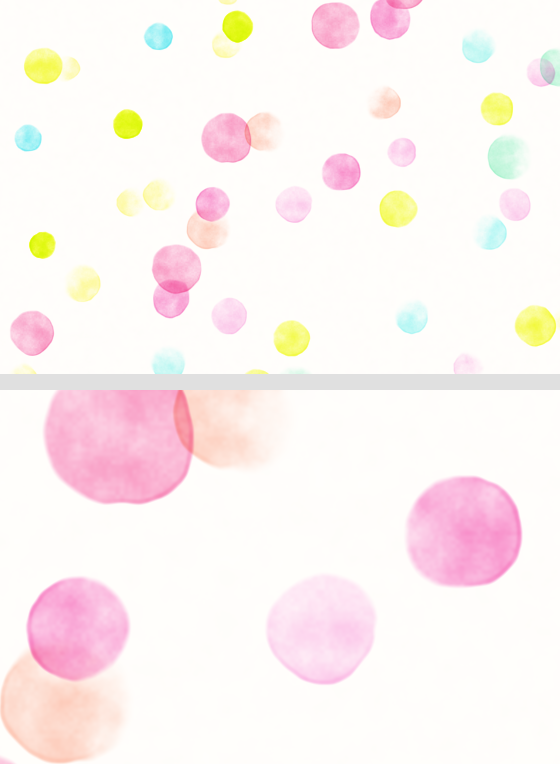
Top: the whole. Bottom: its middle third, enlarged.
This background is drawn by a WebGL 2 fragment shader. Its source:

```glsl
#version 300 es
precision highp float;
precision highp int;

uniform vec2 u_resolution;
out vec4 outColor;

const vec3 PAPER = vec3(1.0, 0.994, 0.984);
const float CELL = 0.25;

// Pigments: rgb is the transmitted colour, a is the radius in canvas heights
const vec4 BOLD[8] = vec4[8](
    vec4(0.97, 0.57, 0.75, 0.062),  // rose
    vec4(0.95, 0.985, 0.30, 0.049), // lemon
    vec4(0.45, 0.92, 0.96, 0.038),  // cyan
    vec4(0.97, 0.56, 0.80, 0.050),  // magenta
    vec4(0.985, 0.78, 0.93, 0.040), // lilac
    vec4(0.84, 0.97, 0.03, 0.039),  // lime
    vec4(0.985, 0.76, 0.92, 0.044), // lilac
    vec4(0.95, 0.98, 0.24, 0.048)   // lemon
);
const vec4 PALE[8] = vec4[8](
    vec4(0.99, 0.98, 0.64, 0.042),  // cream
    vec4(0.70, 0.97, 0.96, 0.043),  // ice
    vec4(0.985, 0.82, 0.94, 0.036), // lilac
    vec4(0.99, 0.98, 0.60, 0.045),  // cream
    vec4(0.70, 0.96, 0.84, 0.052),  // mint
    vec4(0.99, 0.98, 0.68, 0.030),  // cream
    vec4(0.99, 0.80, 0.74, 0.050),  // peach
    vec4(0.68, 0.97, 0.97, 0.044)   // ice
);

vec3 hash3(vec2 cell, float seed) {
    uvec3 v = uvec3(ivec3(vec3(cell, seed)) + 4096);
    v = v * 1664525u + 1013904223u;
    v.x += v.y * v.z; v.y += v.z * v.x; v.z += v.x * v.y;
    v ^= v >> 16u;
    v.x += v.y * v.z; v.y += v.z * v.x; v.z += v.x * v.y;
    return vec3(v >> 8u) / 16777216.0;
}

float noise(vec2 p, float seed) {
    vec2 i = floor(p), f = fract(p);
    f = f * f * (3.0 - 2.0 * f);
    float low = mix(hash3(i, seed).x, hash3(i + vec2(1, 0), seed).x, f.x);
    float high = mix(hash3(i + vec2(0, 1), seed).x, hash3(i + vec2(1, 1), seed).x, f.x);
    return mix(low, high, f.y);
}

float fbm(vec2 p, float seed) {
    float sum = 0.0, weight = 0.5;
    for (int octave = 0; octave < 4; octave++) {
        sum += weight * noise(p, seed);
        p = mat2(1.6, 1.2, -1.2, 1.6) * p;
        weight *= 0.5;
    }
    return sum / 0.9375;
}

// Light passing through one watercolour dot; wash thins one of its sides
vec3 paintDot(vec2 q, vec4 pigment, vec3 rnd, float wash, float pixel) {
    float radius = pigment.a * mix(0.86, 1.12, rnd.x);
    if (length(q) > radius * 1.3) return vec3(1.0);

    float seed = floor(rnd.y * 900.0);
    vec2 unit = q / radius;
    float wobble = noise(unit * 1.2 + 7.0, seed) - 0.5 + 0.3 * (noise(unit * 4.0, seed) - 0.5);
    float dist = length(q) - radius * (1.0 + 0.14 * wobble);

    // Pigment pools in blooms and settles towards a lower side
    float bloom = fbm(unit * 1.7 + 20.0, seed);
    float grain = noise(q * 260.0, seed) - 0.5;
    float angle = -1.57 + 3.2 * (rnd.z - 0.5);
    float side = dot(unit, vec2(cos(angle), sin(angle)));
    float fade = mix(1.0, smoothstep(-1.2, 0.7, side + 1.4 * (bloom - 0.5)), wash);
    float heart = exp(-8.0 * dot(unit - 0.15, unit - 0.15));
    float density = 0.18 + 0.84 * bloom + 0.12 * grain + 0.14 * heart + 0.07 * side;

    // Thin dried rim on the settled side, soft edge on the other
    float rim = exp(-pow((dist + 0.0025) / 0.002, 2.0)) * smoothstep(-0.2, 0.9, side);
    float blur = max(pixel, mix(0.0015, 0.011, wash * (1.0 - smoothstep(-0.6, 0.6, side))));
    float mask = 1.0 - smoothstep(-blur, blur, dist);
    return pow(pigment.rgb, vec3(mask * fade * (density + 0.3 * rim)));
}

// One layer of dots on a jittered grid, colours dealt out evenly
vec3 dotLayer(vec2 p, vec4 palette[8], float seed, float wash, float pixel) {
    vec3 light = vec3(1.0);
    vec2 home = floor(p / CELL);
    for (int y = -1; y <= 1; y++) {
        for (int x = -1; x <= 1; x++) {
            vec2 cell = home + vec2(x, y);
            vec3 place = hash3(cell, seed);
            if (place.z > 0.86) continue;
            vec2 center = (cell + 0.5 + 0.78 * (place.xy - 0.5)) * CELL;
            int index = int(mod(cell.x * 3.0 + cell.y * 5.0 + seed, 8.0));
            vec3 rnd = hash3(cell, seed + 50.0);
            light *= paintDot(p - center, palette[index], rnd, wash, pixel);
        }
    }
    return light;
}

void main() {
    vec2 p = gl_FragCoord.xy / u_resolution.y;
    float pixel = 0.8 / u_resolution.y;

    vec3 color = PAPER - 0.008 * (fbm(p * 60.0, 3.0) - 0.5);
    color *= dotLayer(p + vec2(0.11, 0.07), PALE, 11.0, 0.8, pixel);
    color *= dotLayer(p, BOLD, 24.0, 0.2, pixel);
    outColor = vec4(clamp(color, 0.0, 1.0), 1.0);
}
```
